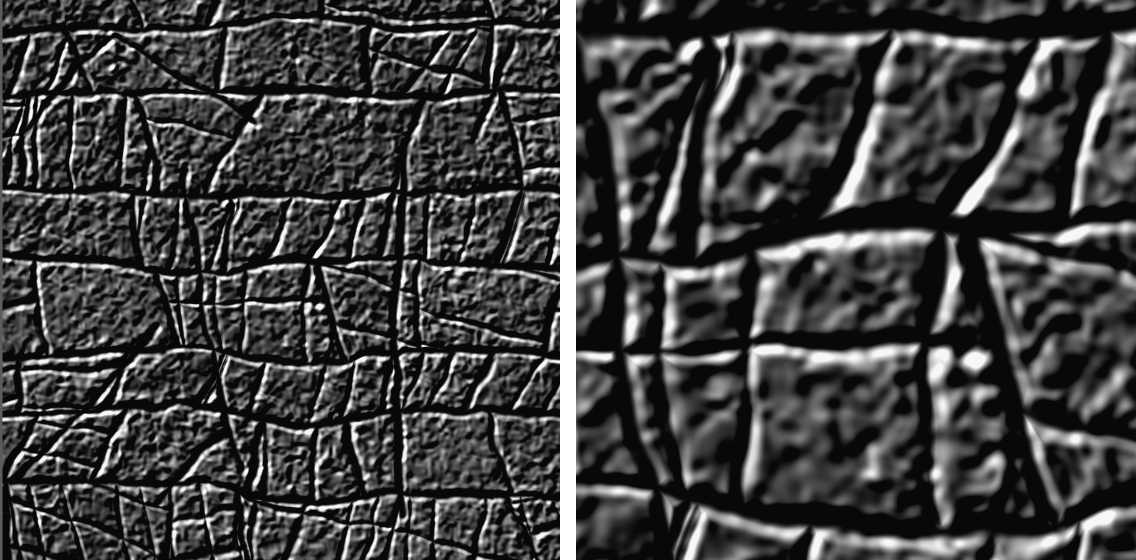
Left, the full canvas; right, a detail of the centre.
A three.js fragment shader for this texture map:

```glsl
// Embossed cracked masonry in greys: uneven courses of stone, long faults and
// splintered blocks form a crack distance field. Sampling it and a fine grain
// twice, a small step apart towards the light, gives dark flanks and lit rims.
varying vec2 vUv;

float hash(vec2 p) {
  return fract(sin(dot(p, vec2(127.1, 311.7))) * 43758.5453);
}

float noise(vec2 p) {
  vec2 i = floor(p), f = fract(p);
  f = f * f * (3.0 - 2.0 * f);
  return mix(mix(hash(i), hash(i + vec2(1.0, 0.0)), f.x),
             mix(hash(i + vec2(0.0, 1.0)), hash(i + 1.0), f.x), f.y);
}

vec2 noise2(vec2 p) {
  return vec2(noise(p), noise(p + 37.3)) - 0.5;
}

// Distance to the nearest jittered joint, and the index of the cell
vec2 joint(float x, float seed, float tilt) {
  float i = floor(x + 0.5);
  float b = i + 0.5 * (hash(vec2(i, seed)) - 0.5)
              + tilt * (hash(vec2(seed, i + 7.0)) - 0.5);
  return vec2(abs(x - b), x > b ? i : i - 1.0);
}

float segment(vec2 p, vec2 a, vec2 b) {
  vec2 q = p - a, e = b - a;
  return length(q - e * clamp(dot(q, e) / dot(e, e), 0.0, 1.0));
}

float crackDistance(vec2 p) {
  vec2 q = p + 0.045 * noise2(p * 5.0) + 0.012 * noise2(p * 24.0);

  // Courses and upright joints
  vec2 course = joint(q.y * 7.0 + 0.3, 3.0, 0.0);
  float row = course.y;
  float rise = q.y * 7.0 - 0.2 - row;
  vec2 upright = joint(q.x * 4.5 + hash(vec2(row, 5.0)), row + 11.0, 0.7 * rise);
  vec2 block = vec2(upright.y, row);
  float d = min(course.x / 7.0, upright.x / 4.5);

  // Splintered blocks, mostly right of centre and below the top courses
  float broken = step(1.5, block.x) * step(row, 4.5);
  if (hash(block + 2.7) < mix(0.2, 0.75, broken)) {
    float lean = hash(block + 8.1) * 0.9 - 0.25;
    vec2 splinter = joint((q.x - lean * q.y) * 14.0, dot(block, vec2(5.0, 17.0)), 0.5 * rise);
    d = min(d, splinter.x / 14.0 + 0.0025);
  }
  if (hash(block + 5.3) < mix(0.35, 0.5, broken)) {
    float slope = (hash(block + 1.9) - 0.5) * 0.7;
    vec2 ledge = joint((q.y + slope * q.x) * 11.0, dot(block, vec2(13.0, 3.0)), 0.0);
    d = min(d, ledge.x / 11.0 + 0.002);
  }

  // Long faults across the courses
  float fault = segment(q, vec2(0.71, 0.73), vec2(0.72, 0.08)) - 0.002;
  fault = min(fault, segment(q, vec2(0.34, 0.69), vec2(0.43, 0.16)));
  fault = min(fault, segment(q, vec2(0.28, 0.41), vec2(0.02, 0.12)) - 0.001);
  fault = min(fault, segment(q, vec2(0.20, 0.94), vec2(0.46, 0.78)));
  fault = min(fault, segment(q, vec2(0.19, 0.93), vec2(0.04, 0.75)));
  fault = min(fault, segment(q, vec2(0.91, 0.92), vec2(0.83, 0.74)));
  fault = min(fault, segment(q, vec2(0.42, 0.22), vec2(0.28, 0.09)));
  return min(d, fault) + 0.004 * (noise(p * 16.0) - 0.5);
}

// Pitted stone surface
float grain(vec2 p) {
  vec2 q = p + 0.008 * noise2(p * 45.0);
  vec2 turned = mat2(0.8, 0.6, -0.6, 0.8) * q;
  return 0.6 * noise(turned * 68.0) + 0.4 * noise(q * 125.0 + 19.0);
}

float shoulder(float d) {
  return smoothstep(0.002, 0.012, d);
}

void main() {
  vec2 p = vUv;
  vec2 toLight = vec2(-0.0042, 0.0046);
  float d = crackDistance(p);

  // Emboss the block edges and the grain
  float rim = shoulder(d) - shoulder(crackDistance(p + toLight));
  float pits = grain(p) - grain(p + toLight);
  float rough = 0.9 + 1.0 * noise(p * 11.0 + 4.0);
  float shade = 0.22 + rough * pits + rim * (0.5 + 0.7 * noise(p * 32.0));
  shade += 0.12 * (noise(p * 6.0 + 8.0) - 0.5);

  // Black crack floors, never quite zero
  shade *= smoothstep(0.001, 0.007, d);
  shade = clamp(shade, 0.03, 0.97);

  // Plain grey strip on the left border
  shade = mix(0.36, shade, smoothstep(0.003, 0.006, p.x));
  gl_FragColor = vec4(vec3(shade), 1.0);
}
```
